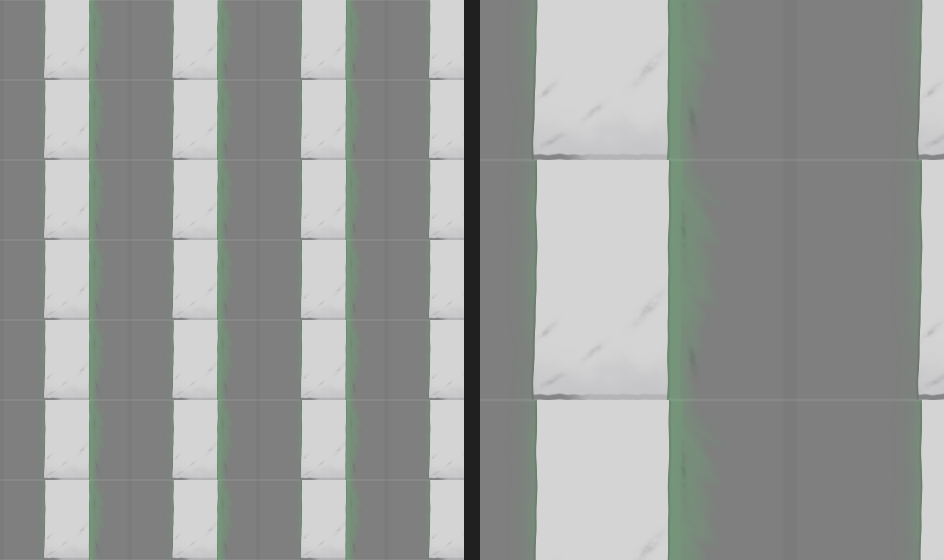
Left, the full canvas; right, a detail of the centre.
Reproduce this pattern procedurally as a WebGL 2 fragment shader.

```glsl
#version 300 es
precision highp float;
// Pale vertical bands on grey tiles, with green stain bleeding from both band edges.

uniform vec2 u_resolution;
out vec4 fragColor;

vec2 gradientAt(vec2 cell) {
  float angle = 6.2832 * fract(sin(dot(cell, vec2(127.1, 311.7))) * 4375.85);
  return vec2(cos(angle), sin(angle));
}

// Gradient noise, roughly -0.7 to 0.7
float noise(vec2 p) {
  vec2 i = floor(p), f = fract(p);
  vec2 w = f * f * f * (f * (f * 6.0 - 15.0) + 10.0);
  vec2 e = vec2(1.0, 0.0);
  float low = mix(dot(gradientAt(i), f), dot(gradientAt(i + e), f - e), w.x);
  float high = mix(dot(gradientAt(i + e.yx), f - e.yx), dot(gradientAt(i + 1.0), f - 1.0), w.x);
  return mix(low, high, w.y);
}

float fbm(vec2 p) {
  float sum = 0.0, amp = 1.0;
  for (int k = 0; k < 4; k++) {
    sum += amp * noise(p);
    p = p * 2.03 + 7.3;
    amp *= 0.5;
  }
  return sum;
}

// Soft elongated mark tilted by an angle, broken up by noise
float smudge(vec2 p, vec2 centre, vec2 radius, float angle) {
  vec2 d = p - centre;
  float c = cos(angle), s = sin(angle);
  d = vec2(c * d.x + s * d.y, c * d.y - s * d.x) / radius;
  return exp(-dot(d, d)) * clamp(0.7 + fbm(p * 30.0), 0.0, 1.0);
}

void main() {
  // One unit is a tile height: seven rows, each tile 1.604 wide
  vec2 pos = gl_FragCoord.xy / u_resolution.y * 7.0;
  float pixel = 7.0 / u_resolution.y;
  vec2 p = vec2(mod(pos.x, 1.604), fract(pos.y));
  float seamY = abs(fract(pos.y + 0.5) - 0.5);
  float seamX = abs(mod(pos.x - 0.018 + 0.802, 1.604) - 0.802);

  // Grey ground with a faint darker upright joint
  vec3 color = vec3(0.493, 0.497, 0.493);
  color -= 0.014 * (1.0 - smoothstep(0.02, 0.036, seamX));

  // Slightly leaning band edges
  float wobble = 0.006 * noise(vec2(3.0, p.y * 7.0));
  float left = mix(0.553, 0.566, smoothstep(0.0, 0.6, p.y)) + wobble;
  float right = mix(1.109, 1.117, p.y) - wobble;
  float outRight = p.x - right;
  float outLeft = left - p.x;

  // Right stain: solid strip, then a wash with slanting streaks
  float streak = fbm(vec2(p.x * 4.0 + p.y * 3.0, p.y * 9.0 + p.x * 7.0));
  float stripWidth = 0.062 + 0.018 * noise(vec2(p.y * 4.0, 9.0));
  float strip = 1.0 - smoothstep(stripWidth - 0.015, stripWidth + 0.015, outRight);
  float reach = mix(0.13, 0.25, smoothstep(0.1, 0.6, p.y)) * mix(1.0, 0.45, smoothstep(0.8, 1.0, p.y));
  float wash = 1.0 - smoothstep(0.3, 1.0, outRight / reach + 0.4 * streak);
  wash *= clamp(0.72 + 0.4 * streak, 0.0, 1.0);
  float rightStain = max(strip * 0.95, wash) * step(0.0, outRight);

  // Left stain: narrow glow, strongest above the middle
  float glow = exp(-max(outLeft, 0.0) / 0.035) * step(0.0, outLeft);
  glow *= (0.35 + 0.5 * smoothstep(0.15, 0.5, p.y)) * clamp(0.9 + 0.6 * streak, 0.0, 1.0);

  color = mix(color, vec3(0.455, 0.585, 0.475), clamp(rightStain + glow, 0.0, 1.0));

  // Dark folds inside the right stain
  float fold = smudge(p, vec2(1.178, 0.70), vec2(0.012, 0.08), 0.06);
  fold += smudge(p, vec2(1.215, 0.17), vec2(0.014, 0.06), 0.2);
  color -= 0.06 * fold * vec3(0.7, 1.0, 0.7);

  // Pale light line along each row joint
  color += 0.035 * (1.0 - smoothstep(0.004, 0.004 + pixel, seamY));

  // Band surface, shaded toward its lower end
  vec3 band = vec3(0.83);
  float shade = (1.0 - smoothstep(0.0, 0.22, p.y + 0.08 * fbm(p * 6.0))) * 0.055;
  band -= shade * vec3(1.0, 1.05, 0.85);

  // Diagonal wrinkles and creases near the lower left corner
  float wrinkle = smudge(p, vec2(1.03, 0.38), vec2(0.075, 0.017), 0.85);
  wrinkle += smudge(p, vec2(0.80, 0.20), vec2(0.05, 0.012), 0.7);
  wrinkle += smudge(p, vec2(0.60, 0.28), vec2(0.05, 0.012), 0.75);
  wrinkle += smudge(p, vec2(0.63, 0.08), vec2(0.07, 0.012), 0.5);
  band -= 0.10 * wrinkle;

  // Torn shadow line at the foot of the band
  float creaseY = 0.012 + 0.012 * noise(vec2(p.x * 22.0, 4.0));
  float crease = 1.0 - smoothstep(0.006, 0.012 + pixel, abs(p.y - creaseY));
  band -= crease * mix(0.26, 0.07, smoothstep(0.66, 0.80, p.x));

  // Thin dark outline, then the band with smooth edges
  float inside = min(-outLeft, -outRight);
  color *= 1.0 - 0.12 * (1.0 - smoothstep(0.0, 0.014, -inside));
  color = mix(color, band, smoothstep(-0.5 * pixel, 0.5 * pixel, inside));

  fragColor = vec4(color, 1.0);
}
```
